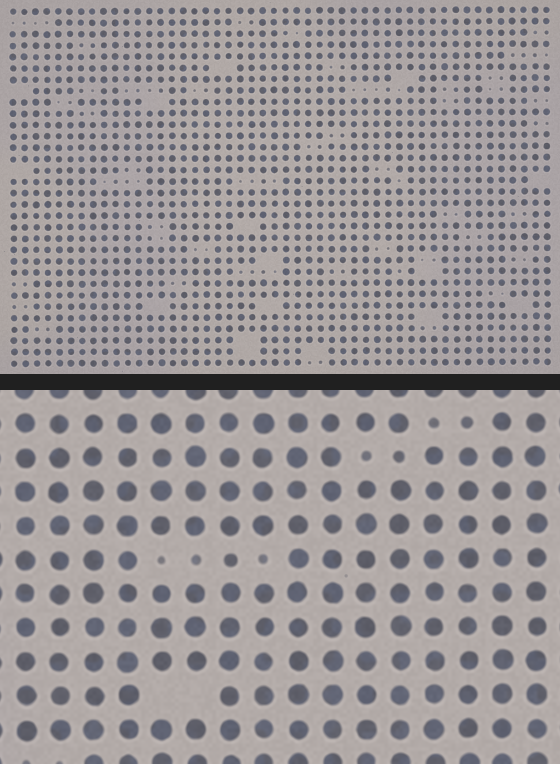
Top: the whole. Bottom: its middle third, enlarged.
Reproduce this pattern procedurally as a Shadertoy shader.

```glsl
// A 48 by 32 grid of slate-blue dots on warm grey card, with shrunken and missing pairs.

const vec2 GRID = vec2(48.0, 32.0);        // dots across and down
const vec2 FIRST_DOT = vec2(0.0381, 0.0277); // lower left dot, in canvas heights
const float PITCH = 0.03035;               // dot spacing, in canvas heights
const float TILT = 0.0039;                 // slight rotation of the grid
const float DOT_RADIUS = 0.285;            // in grid cells

const vec3 CARD_WARM = vec3(0.693, 0.663, 0.652);
const vec3 CARD_COOL = vec3(0.668, 0.640, 0.652);
const vec3 INK_BLUE = vec3(0.378, 0.392, 0.455);
const vec3 INK_GREY = vec3(0.368, 0.370, 0.410);

float hash(vec2 p) {
    vec3 q = fract(vec3(p.xyx) * 0.1031);
    q += dot(q, q.yzx + 33.33);
    return fract((q.x + q.y) * q.z);
}

float valueNoise(vec2 p) {
    vec2 i = floor(p), f = fract(p);
    f = f * f * (3.0 - 2.0 * f);
    float low = mix(hash(i), hash(i + vec2(1.0, 0.0)), f.x);
    float high = mix(hash(i + vec2(0.0, 1.0)), hash(i + 1.0), f.x);
    return mix(low, high, f.y);
}

vec2 rotate(vec2 p, float angle) {
    float c = cos(angle), s = sin(angle);
    return vec2(c * p.x - s * p.y, s * p.x + c * p.y);
}

// Radius of the dot in a cell; zero where it is missing.
float dotRadius(vec2 cell) {
    if (any(lessThan(cell, vec2(0.0))) || any(greaterThanEqual(cell, GRID))) return 0.0;
    vec2 pair = vec2(floor(cell.x * 0.5), cell.y);
    float fate = hash(pair + vec2(17.0, 53.0));
    float size = hash(cell + 91.0);
    // Every eighth row is worn more heavily away from its ends.
    bool wornRow = mod(cell.y, 8.0) < 0.5 && cell.y > 0.5 && abs(cell.x - 20.0) < 15.0;
    float shrinkChance = wornRow ? 0.40 : 0.055;
    if (fate < 0.02) return 0.0;
    if (fate < 0.02 + shrinkChance) return mix(0.09, 0.20, size);
    return DOT_RADIUS + 0.045 * (size - 0.5);
}

// Card with uneven tone, darker margins and fine grain.
vec3 cardColour(vec2 p, vec2 uv) {
    float cool = smoothstep(0.45, 0.8, valueNoise(p * 3.0 + 4.0));
    vec3 card = mix(CARD_WARM, CARD_COOL, 0.8 * cool);
    vec2 fromCentre = uv - 0.5;
    return card * (1.01 - 0.09 * dot(fromCentre, fromCentre));
}

// Rare tiny dark specks.
float speck(vec2 p) {
    vec2 cell = floor(p * 45.0);
    vec2 centre = 0.2 + 0.6 * vec2(hash(cell + 7.0), hash(cell + 29.0));
    float d = length(fract(p * 45.0) - centre);
    return step(0.992, hash(cell + 61.0)) * (1.0 - smoothstep(0.03, 0.10, d));
}

void mainImage(out vec4 fragColor, in vec2 fragCoord) {
    vec2 uv = fragCoord / iResolution.xy;
    vec2 p = fragCoord / iResolution.y;
    vec2 g = rotate(p - FIRST_DOT, -TILT) / PITCH;
    vec2 cell = floor(g + 0.5);
    float soft = max(0.055, 0.75 / (iResolution.y * PITCH));

    // Small placement errors
    vec2 jitter = 0.06 * (vec2(hash(cell + 3.0), hash(cell + 41.0)) - 0.5);
    vec2 offset = g - cell - jitter;
    float radius = dotRadius(cell);
    float wobble = 0.025 * (valueNoise(g * 6.0) - 0.5);
    float edge = length(offset) - radius - wobble;
    float present = step(0.01, radius);

    vec3 colour = cardColour(p, uv);
    colour = mix(colour, INK_GREY, 0.35 * speck(p));

    // Pale rim around each dot, stronger at its lower side
    float rim = exp(-pow((edge - 0.08) / 0.05, 2.0));
    float lowerSide = 0.5 - 0.5 * offset.y / max(length(offset), 0.001);
    colour += present * rim * (0.008 + 0.025 * lowerSide);

    // Ink with mottled tone; small dots print fainter
    float mottle = valueNoise(g * 2.5 + 11.0);
    vec3 ink = mix(INK_BLUE, INK_GREY, smoothstep(0.3, 0.7, mottle));
    ink += 0.025 * (hash(cell + 77.0) - 0.5);
    float strength = mix(0.65, 1.0, smoothstep(0.08, 0.24, radius));
    float cover = present * (1.0 - smoothstep(-soft, soft, edge));
    colour = mix(colour, ink, cover * strength);

    // Fine grain over everything
    colour += 0.03 * (valueNoise(p * 300.0) - 0.5);
    fragColor = vec4(colour, 1.0);
}
```
